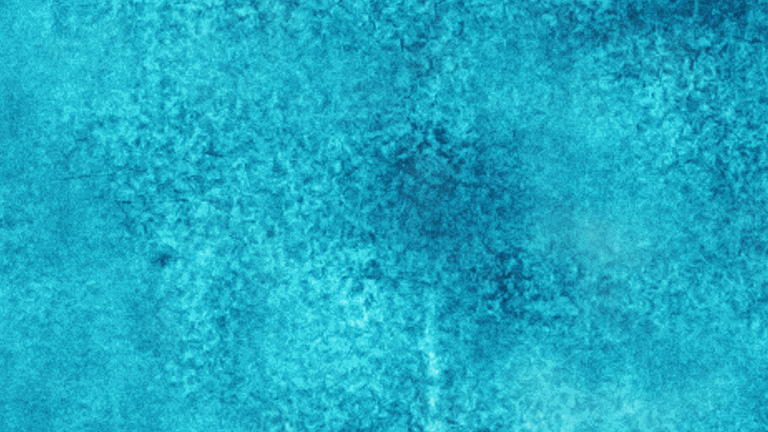
Reproduce this texture procedurally as a Shadertoy shader.

```glsl
// Weathered turquoise plaster: cloudy stains, crusty speckle, pale drips and fine grain

float hash(vec2 cell) {
    vec3 q = fract(vec3(cell.xyx) * 0.1031);
    q += dot(q, q.yzx + 33.33);
    return fract((q.x + q.y) * q.z);
}

// Signed value noise, -1 to 1
float noise(vec2 p) {
    vec2 i = floor(p), f = fract(p);
    f = f * f * (3.0 - 2.0 * f);
    float low = mix(hash(i), hash(i + vec2(1, 0)), f.x);
    float high = mix(hash(i + vec2(0, 1)), hash(i + vec2(1, 1)), f.x);
    return 2.0 * mix(low, high, f.y) - 1.0;
}

float fbm(vec2 p) {
    float sum = 0.0, amp = 0.55;
    for (int i = 0; i < 5; i++) {
        sum += amp * noise(p);
        p = mat2(0.8, 0.6, -0.6, 0.8) * p * 2.03 + 17.3;
        amp *= 0.55;
    }
    return sum;
}

// Soft elliptical stain, 1 at its centre
float stain(vec2 p, vec2 centre, vec2 radius) {
    vec2 d = (p - centre) / radius;
    return exp(-dot(d, d));
}

// Paint ramp from deep teal to pale cyan
vec3 paint(float tone) {
    vec3 c = mix(vec3(0.02, 0.29, 0.43), vec3(0.04, 0.38, 0.52), smoothstep(-2.8, -1.9, tone));
    c = mix(c, vec3(0.05, 0.47, 0.62), smoothstep(-1.9, -1.3, tone));
    c = mix(c, vec3(0.06, 0.57, 0.69), smoothstep(-1.3, -0.7, tone));
    c = mix(c, vec3(0.09, 0.65, 0.76), smoothstep(-0.7, -0.1, tone));
    c = mix(c, vec3(0.14, 0.75, 0.83), smoothstep(-0.1, 0.65, tone));
    c = mix(c, vec3(0.25, 0.86, 0.91), smoothstep(0.65, 1.55, tone));
    return mix(c, vec3(0.55, 0.94, 0.95), smoothstep(1.6, 3.0, tone));
}

void mainImage(out vec4 fragColor, in vec2 fragCoord) {
    vec2 p = fragCoord / iResolution.y;
    vec2 warp = vec2(fbm(p * 5.0 + 3.0), fbm(p * 5.0 + 41.0));
    vec2 w = p + 0.10 * warp;

    // Broad dark stains
    float tone = 0.12;
    tone -= 1.0 * stain(w, vec2(0.95, 0.55), vec2(0.20, 0.13));
    tone -= 0.8 * stain(w, vec2(0.93, 0.87), vec2(0.16, 0.12));
    tone -= 1.7 * stain(w, vec2(1.56, 0.94), vec2(0.24, 0.09));
    tone -= 0.9 * stain(w, vec2(1.16, 0.40), vec2(0.12, 0.17));
    tone -= 0.9 * stain(w, vec2(1.24, 0.66), vec2(0.08, 0.10));
    tone -= 0.5 * stain(w, vec2(1.75, 0.55), vec2(0.20, 0.25));
    tone -= 0.5 * stain(w, vec2(0.40, 0.68), vec2(0.30, 0.12));
    tone -= 2.2 * stain(p + 0.04 * warp, vec2(0.39, 0.42), vec2(0.035, 0.018));

    // Pale worn patches
    float worn = stain(w, vec2(1.37, 0.06), vec2(0.26, 0.10));
    float chalk = stain(w, vec2(1.39, 0.41), vec2(0.11, 0.08));
    tone += 1.3 * worn + 0.5 * chalk;
    tone += 0.9 * stain(w, vec2(0.76, 0.18), vec2(0.16, 0.20));
    tone += 0.8 * stain(w, vec2(0.45, 0.39), vec2(0.12, 0.10));
    tone += 0.5 * stain(w, vec2(0.20, 0.80), vec2(0.25, 0.20));
    tone += 0.6 * stain(w, vec2(1.48, 0.70), vec2(0.10, 0.12));

    // Clouds and vertical brush streaks
    tone += 0.75 * fbm(p * 4.0 + 9.0) + 0.5 * fbm(p * 13.0 + 60.0);
    tone += 0.22 * noise(p * vec2(45.0, 4.0)) + 0.12 * noise(p * vec2(5.0, 70.0));

    // Crusty speckle, stronger towards the middle and right
    float crust = 0.5 + 0.5 * smoothstep(0.2, 0.8, p.x + 0.4 * warp.x + 0.25 * p.y);
    crust *= 0.85 + 0.5 * noise(p * 6.0 + 80.0);
    vec2 s = p + 0.006 * vec2(noise(p * 50.0), noise(p * 50.0 + 30.0));
    float speckle = 0.9 * noise(s * 72.0) + 0.9 * noise(s * 125.0 + 7.0);
    tone += crust * speckle;

    // Pale drip with ragged edges
    float dripX = p.x - 0.995 - 0.012 * noise(vec2(2.0, p.y * 14.0));
    float drip = exp(-pow(dripX / 0.016, 2.0)) * smoothstep(0.36, 0.22, p.y);
    tone += drip * (1.5 + 0.9 * noise(p * vec2(90.0, 45.0)));

    // Thin, broken horizontal scratches
    for (int i = 0; i < 5; i++) {
        float id = float(i);
        vec2 start = vec2(1.5 * hash(vec2(id, 5.0)), hash(vec2(id, 9.0)));
        float dy = p.y - start.y - 0.012 * noise(vec2(p.x * 9.0, id));
        float span = smoothstep(0.16, 0.08, abs(p.x - start.x - 0.15));
        float broken = smoothstep(-0.2, 0.4, noise(vec2(p.x * 40.0, id + 20.0)));
        tone -= 0.9 * span * broken * smoothstep(0.005, 0.001, abs(dy));
    }

    // Fine grain
    tone += 0.55 * noise(p * 260.0 + 11.0) + 0.25 * noise(p * 190.0 + 50.0);

    // Chalky grey bloom over the worn paint
    vec3 color = paint(tone);
    float bloom = clamp(0.3 * chalk + 0.25 * worn + 0.12 * fbm(p * 8.0 + 25.0), 0.0, 0.4);
    color = mix(color, vec3(0.42, 0.72, 0.77), bloom);
    fragColor = vec4(color, 1.0);
}
```
